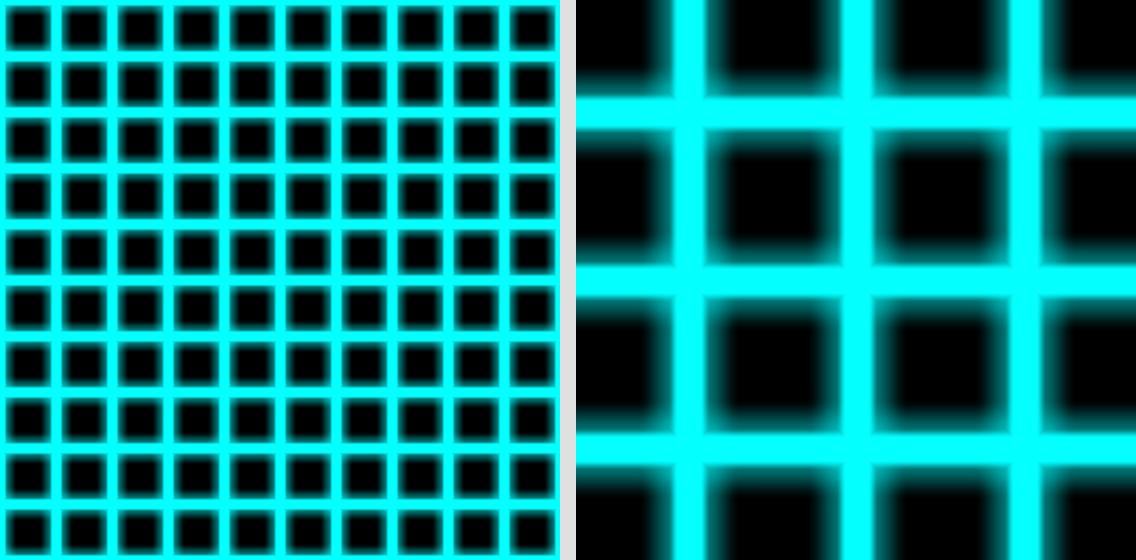
Left: the whole. Right: its middle third, enlarged.
This pattern is drawn by a WebGL 1 fragment shader. Its source:

```glsl
precision highp float;
// Glowing cyan grid on black, ten square cells across and down.
// Each axis gives a solid line and a soft halo by distance to the nearest
// line; the two axes are screened together, so the halos merge at corners.

uniform vec2 u_resolution;

// Distance on each axis to the nearest grid line, in cells.
vec2 lineDistance(vec2 cell) {
  return abs(fract(cell + 0.5) - 0.5);
}

// Screen blend of the two axes.
float screenAxes(vec2 a) {
  return 1.0 - (1.0 - a.x) * (1.0 - a.y);
}

void main() {
  vec2 cell = gl_FragCoord.xy / u_resolution * 10.0;
  vec2 d = lineDistance(cell - vec2(0.007, -0.007));

  // Edge softness never drops below about one pixel.
  vec2 soft = max(vec2(0.03), 7.0 / u_resolution);
  vec2 core = 1.0 - smoothstep(0.095 - soft, 0.095 + soft, d);
  vec2 halo = 0.46 * (1.0 - smoothstep(0.09, 0.305, d));

  // Dim teal halo under the bright lines.
  vec3 color = vec3(0.0, 1.0, 1.0) * screenAxes(halo);
  color = mix(color, vec3(0.015, 1.0, 1.0), max(core.x, core.y));
  gl_FragColor = vec4(color, 1.0);
}
```
